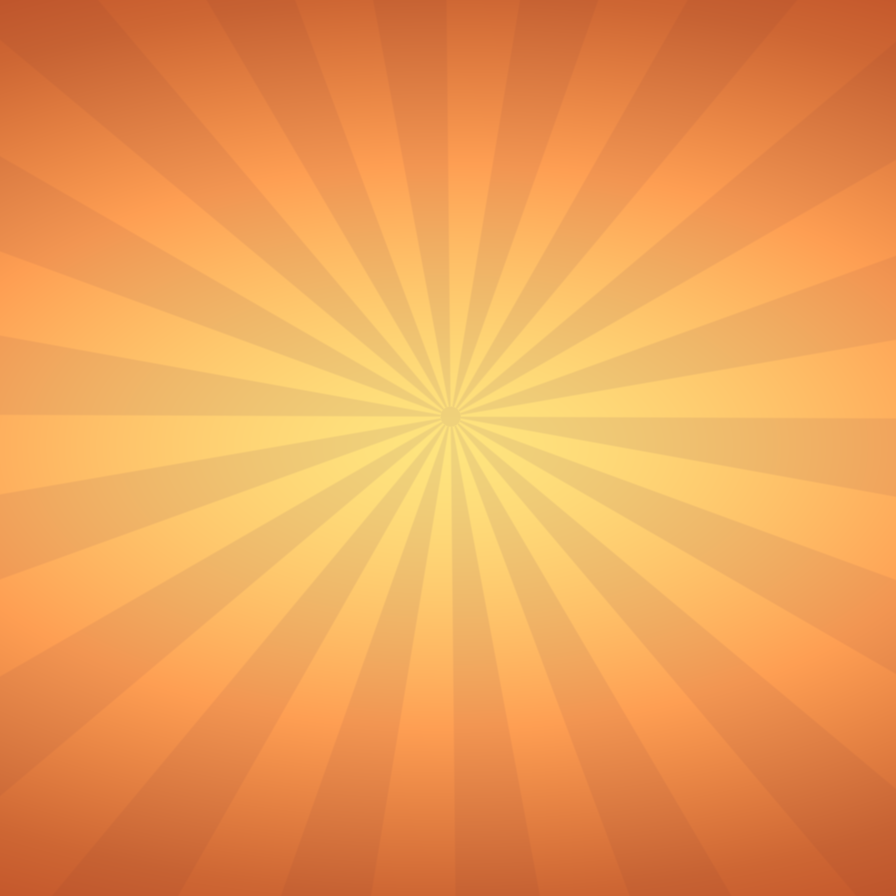
Write a Shadertoy shader that draws this background.

```glsl
// Retro sunburst: evenly spaced darker rays over a wide warm glow.
// The glow is a piecewise gradient over an elliptical distance; the rays are
// a sine of the polar angle, turned into a distance for soft edges.

const float RAY_COUNT     = 18.0;
const vec2  RAY_CENTER    = vec2(0.503, 0.535);
const vec2  RAY_SHEAR     = vec2(0.010, 0.004); // slight hand-drawn slant
const float HUB_RADIUS    = 0.0115;
const float EDGE_SOFTNESS = 0.0015;
const vec3  RAY_TINT      = vec3(0.938, 0.925, 0.980);
const float RAY_EDGE_FADE = 0.5;                // tint lost at the corners

const vec2  GLOW_CENTER   = vec2(0.5, 0.502);
const vec2  GLOW_SCALE    = vec2(0.52, 1.0);    // wider than tall
const float CORE_FLATNESS = 1.5;                // above 1 widens the yellow
const float ORANGE_STOP   = 0.314;
const float RUST_STOP     = 0.5;
const float CORNER_STOP   = 0.565;

const vec3  YELLOW = vec3(0.998, 0.893, 0.495);
const vec3  ORANGE = vec3(0.998, 0.622, 0.325);
const vec3  RUST   = vec3(0.807, 0.402, 0.202);
const vec3  EMBER  = vec3(0.770, 0.345, 0.172);

float ramp(float from, float to, float x) {
    return clamp((x - from) / (to - from), 0.0, 1.0);
}

vec3 glowColor(float dist) {
    float core = pow(ramp(0.0, ORANGE_STOP, dist), CORE_FLATNESS);
    vec3 color = mix(YELLOW, ORANGE, core);
    color = mix(color, RUST, ramp(ORANGE_STOP, RUST_STOP, dist));
    return mix(color, EMBER, ramp(RUST_STOP, CORNER_STOP, dist));
}

// Signed distance to the dark rays joined with the central hub
float rayDistance(vec2 p) {
    p += RAY_SHEAR * p.yx;
    float radius = length(p);
    float wave = sin(RAY_COUNT * atan(p.y, p.x));
    float rays = radius * asin(clamp(wave, -1.0, 1.0)) / RAY_COUNT;
    return min(rays, radius - HUB_RADIUS);
}

void mainImage(out vec4 fragColor, in vec2 fragCoord) {
    vec2 uv = fragCoord / iResolution.xy;
    float pixel = 1.0 / min(iResolution.x, iResolution.y);

    // Background glow
    float glowDist = length((uv - GLOW_CENTER) * GLOW_SCALE);
    vec3 color = glowColor(glowDist);

    // Dark rays, fainter toward the corners
    float soft = max(EDGE_SOFTNESS, pixel);
    float mask = 1.0 - smoothstep(-soft, soft, rayDistance(uv - RAY_CENTER));
    float strength = 1.0 - RAY_EDGE_FADE * ramp(0.15, CORNER_STOP, glowDist);
    color *= mix(vec3(1.0), RAY_TINT, mask * strength);

    fragColor = vec4(color, 1.0);
}
```
